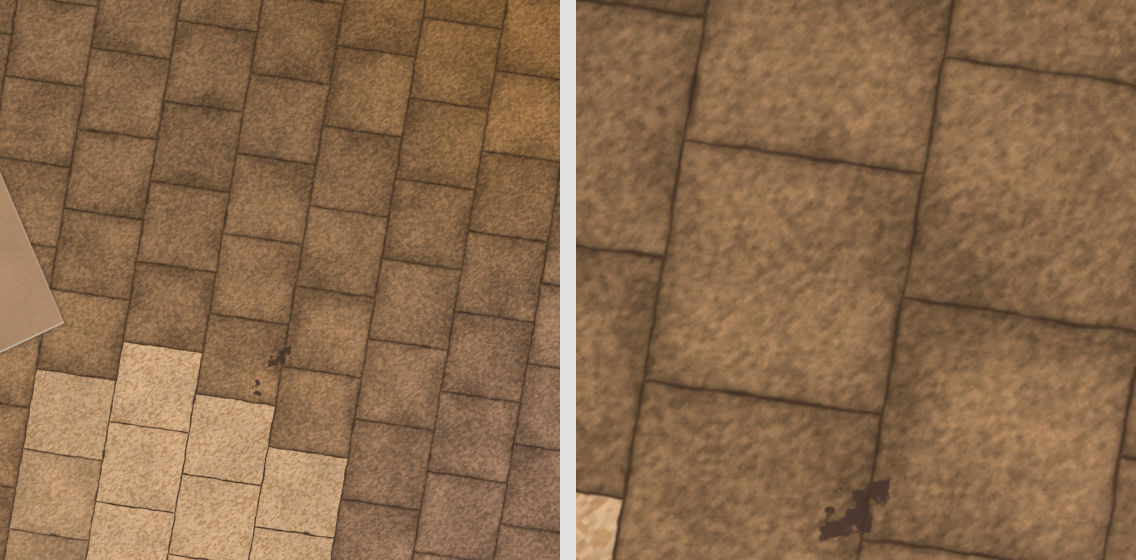
Left: the whole. Right: its middle third, enlarged.
This texture is drawn by a WebGL 1 fragment shader. Its source:

```glsl
precision highp float;
uniform vec2 u_resolution;

// Layout, in canvas widths, measured from the upper left
const vec2 TILE = vec2(0.1458, 0.1432);
const vec2 GRID_START = vec2(0.0313, 0.1350);
const float COLUMN_LEAN = 0.17;
const float COLUMN_STEP = 0.0493;
const float ROW_TILT = 0.0208;
const float JOINT_HALF_WIDTH = 0.0008;
const float JOINT_WOBBLE = 0.0036;

// Surface
const float CLOUD_AMOUNT = 0.36;
const float GRAIN_AMOUNT = 0.56;
const float TILE_VARIATION = 0.07;
const vec3 BROWN = vec3(0.535, 0.408, 0.288);
const vec3 GOLD = vec3(0.575, 0.415, 0.245);
const vec3 MAUVE = vec3(0.535, 0.412, 0.325);
const vec3 CREAM = vec3(0.79, 0.65, 0.505);
const vec3 OCHRE = vec3(0.68, 0.51, 0.34);
const vec3 JOINT = vec3(0.24, 0.17, 0.12);
const vec3 STAIN = vec3(0.27, 0.20, 0.17);
const vec3 BOARD = vec3(0.67, 0.53, 0.41);
const vec3 BOARD_RIM = vec3(0.80, 0.75, 0.71);

// Features
const vec2 BOARD_CORNER = vec2(0.1146, 0.5768);
const vec2 STAIN_CENTER = vec2(0.490, 0.648);
const vec2 DRIP_CENTER = vec2(0.459, 0.703);
const vec2 RING_CENTER = vec2(0.521, 0.171);
const float RING_RADIUS = 0.014;

float hash(vec2 p) {
  vec3 q = fract(vec3(p.xyx) * 0.1031);
  q += dot(q, q.yzx + 33.33);
  return fract((q.x + q.y) * q.z);
}

float noise(vec2 p) {
  vec2 i = floor(p), f = fract(p);
  f = f * f * (3.0 - 2.0 * f);
  return mix(mix(hash(i), hash(i + vec2(1, 0)), f.x),
             mix(hash(i + vec2(0, 1)), hash(i + vec2(1, 1)), f.x), f.y);
}

float fbm(vec2 p) {
  float sum = 0.0, amp = 0.533;
  for (int i = 0; i < 4; i++) {
    sum += amp * noise(p);
    p = mat2(1.6, 1.2, -1.2, 1.6) * p + 17.0;
    amp *= 0.5;
  }
  return sum;
}

// Coverage of the region where d is below zero
float fill(float d, float softness) {
  return 1.0 - smoothstep(-softness, softness, d);
}

// Leaning columns, each shifted by a third of a tile
vec2 tileCoord(vec2 p) {
  float u = (p.x + COLUMN_LEAN * p.y - GRID_START.x) / TILE.x;
  float y = p.y - GRID_START.y + COLUMN_STEP * floor(u) - ROW_TILT * fract(u);
  return vec2(u, y / TILE.y);
}

// One for the newer tiles at the lower left
float newTile(vec2 cell) {
  float inColumns = step(0.5, cell.x) * step(cell.x, 4.5);
  float inRows = step(max(4.0, cell.x + 2.0) - 0.5, cell.y);
  float worn = step(cell.x, 1.5) * (0.15 + (cell.y - 4.0) * 0.2);
  return inColumns * inRows * (1.0 - worn);
}

void main() {
  vec2 p = gl_FragCoord.xy / u_resolution;
  p.y = 1.0 - p.y;
  float px = 1.0 / u_resolution.y;

  vec2 wobble = vec2(fbm(p * 55.0), fbm(p * 55.0 + 71.0)) - 0.5;
  vec2 uv = tileCoord(p + wobble * JOINT_WOBBLE);
  vec2 cell = floor(uv), f = fract(uv);
  vec2 edge = min(f, 1.0 - f) * TILE * 0.985;
  float joint = min(edge.x, edge.y);
  float isNew = newTile(cell);

  // Aged tiles, tinted across the floor
  float clouds = fbm(p * 17.0 + cell * 7.3) - 0.5;
  vec2 g = mat2(0.8, 0.6, -0.6, 0.8) * p;
  float grain = fbm(g * vec2(190.0, 270.0)) - 0.5;
  vec3 aged = mix(BROWN, GOLD, smoothstep(1.2, 1.95, p.x + 1.0 - p.y));
  aged = mix(aged, MAUVE, smoothstep(1.1, 1.8, p.x + p.y));
  aged *= 1.0 + CLOUD_AMOUNT * clouds + GRAIN_AMOUNT * grain
        + TILE_VARIATION * (hash(cell + 40.0) - 0.5);
  aged *= mix(0.89, 1.01, smoothstep(0.0, 0.028, joint + 0.03 * clouds));
  aged *= mix(0.93, 1.06, smoothstep(0.0, 0.8, p.y));

  // Newer tiles with fine ochre flecks
  float fleck = noise(g * vec2(210.0, 330.0) + 5.0);
  vec3 fresh = mix(CREAM, OCHRE, smoothstep(0.4, 0.9, fleck) * 0.75);
  fresh *= 1.0 + 0.16 * clouds + 0.4 * GRAIN_AMOUNT * grain;
  vec3 color = mix(aged, fresh, isNew);

  // Joints of uneven depth with a soft dirty margin and chipped edges
  float depth = mix(0.45, 1.0, max(isNew, fbm(p * 40.0)));
  float width = JOINT_HALF_WIDTH * mix(0.5, 1.8, noise(p * 70.0 + 9.0));
  color *= 1.0 - 0.16 * (1.0 - isNew) * (1.0 - smoothstep(0.0, 0.006, joint));
  color = mix(color, JOINT, depth * fill(joint - width, max(px, 0.0013)));
  float chip = smoothstep(0.82, 0.95, noise(p * 42.0 + 23.0));
  color = mix(color, JOINT, 0.6 * chip * fill(joint - 0.003, 0.003));

  // Ragged spill with a drip, and a faint round mark
  vec2 s = p - STAIN_CENTER;
  s = vec2(dot(s, vec2(0.59, -0.81)), dot(s, vec2(0.81, 0.59)));
  float ragged = fbm(p * 85.0) - 0.5;
  float spill = length(s / vec2(0.034, 0.011)) + 3.2 * ragged;
  float drip = length((p - DRIP_CENTER) / vec2(0.008, 0.004)) + 2.0 * ragged;
  color = mix(color, STAIN, 0.85 * fill(min(spill, drip) - 0.85, 0.2));
  float ring = abs(length(p - RING_CENTER) - RING_RADIUS) - 0.0012;
  color *= 1.0 - 0.15 * fill(ring, max(px, 0.001));

  // Board at the left edge with shadow and pale rim
  vec2 b = p - BOARD_CORNER;
  float lower = dot(b, vec2(0.422, 0.906));
  float board = max(dot(b, vec2(0.921, -0.39)), lower);
  color *= 1.0 - 0.25 * fill(board - 0.003, 0.008);
  vec3 sheet = BOARD * (1.0 + 0.12 * (fbm(p * 12.0) - 0.5) + 0.08 * grain);
  float rim = mix(0.35, 1.0, step(-0.004, lower));
  sheet = mix(sheet, BOARD_RIM, rim * fill(-board - 0.0025, px));
  color = mix(color, sheet, fill(board, px));

  gl_FragColor = vec4(color, 1.0);
}
```
